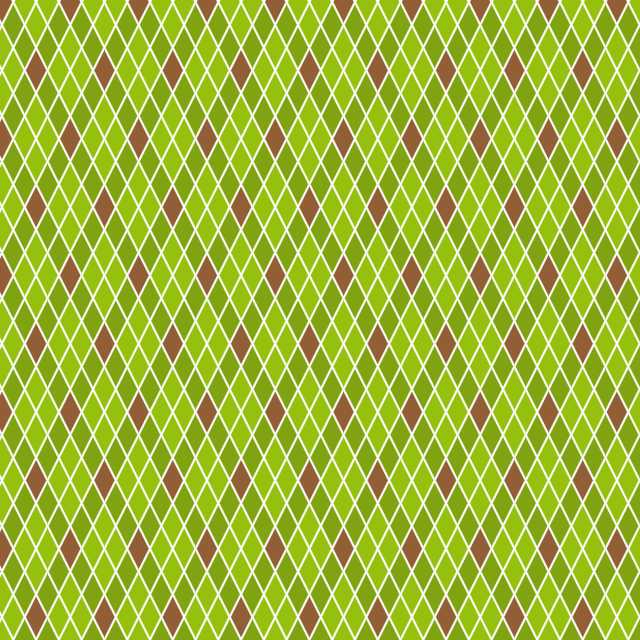
Write a WebGL 1 fragment shader that draws this pattern.

```glsl
precision highp float;
// Green diamond check with brown accents, ruled by thin off-white lines.

uniform vec2 u_resolution;

// Skews the plane so that every diamond becomes a unit square.
vec2 diamondSpace(vec2 p) {
    vec2 q = (p - vec2(0.0564, 0.89)) * vec2(28.1, 14.05);
    return vec2(q.x + q.y, q.x - q.y) + 0.5;
}

// Every third diagonal is a dark band; two bands cross in a brown diamond.
vec3 diamondColor(vec2 cell) {
    vec2 band = 1.0 - step(1.0, mod(cell + 0.5, 3.0));
    vec3 light = vec3(0.584, 0.757, 0.055);
    vec3 dark = vec3(0.502, 0.639, 0.07);
    vec3 brown = vec3(0.57, 0.37, 0.21);
    return mix(mix(light, dark, max(band.x, band.y)), brown, band.x * band.y);
}

void main() {
    float size = min(u_resolution.x, u_resolution.y);
    vec2 uv = diamondSpace(gl_FragCoord.xy / size);

    // Distance to the nearest cell edge, as a fraction of the cell.
    vec2 offset = abs(fract(uv) - 0.5);
    float edge = 0.5 - max(offset.x, offset.y);

    // Lines with edges softened over about a pixel and a half.
    float soft = 0.75 * 31.4 / size;
    float line = 1.0 - smoothstep(0.053 - soft, 0.053 + soft, edge);

    vec3 color = mix(diamondColor(floor(uv)), vec3(0.985, 0.985, 0.965), line);
    gl_FragColor = vec4(color, 1.0);
}
```
